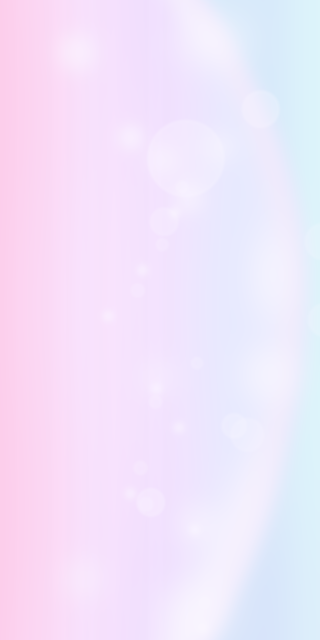
A Shadertoy shader for this background:

```glsl
// Pastel bokeh backdrop: a pink-lavender-aqua gradient crossed by a soft bowed
// ribbon of light, with blurred glows and pale translucent discs on top.
// Coordinates: x runs 0..1 across the canvas, y runs 0..2 up it.

const vec3 WHITE = vec3(0.985, 0.975, 1.0);

float hash(float n) { return fract(sin(n * 91.345) * 4375.85); }

float valueNoise(float x) {
    float f = fract(x);
    return mix(hash(floor(x)), hash(floor(x) + 1.0), f * f * (3.0 - 2.0 * f));
}

// Gaussian spot with separate horizontal and vertical radii
float glow(vec2 p, vec2 center, vec2 radius) {
    vec2 d = (p - center) / radius;
    return exp(-dot(d, d));
}

// Flat disc with a slightly brighter rim
float disc(vec2 p, vec2 center, float radius) {
    float d = length(p - center) - radius;
    float soft = 0.004 + 1.0 / iResolution.x;
    float rim = exp(-pow(d / 0.008, 2.0));
    return (1.0 - smoothstep(-soft, soft, d)) * (0.85 + 0.3 * rim);
}

vec3 pastelGradient(vec2 p) {
    float x = p.x + 0.015 * sin(p.y * 5.0 + 2.6);
    vec3 c = mix(vec3(0.99, 0.81, 0.925), vec3(0.985, 0.85, 0.96), smoothstep(-0.02, 0.17, x));
    c = mix(c, vec3(0.97, 0.885, 0.99), smoothstep(0.12, 0.3, x));
    c = mix(c, vec3(0.95, 0.885, 0.995), smoothstep(0.3, 0.52, x));
    c = mix(c, vec3(0.905, 0.915, 0.995), smoothstep(0.48, 0.76, x));
    // Lavender shade near the top and bottom, a pinker middle
    float ends = smoothstep(0.25, 1.0, abs(p.y - 1.0));
    c += vec3(-0.012, -0.012, 0.0) * ends * glow(vec2(p.x, 0.0), vec2(0.45, 0.0), vec2(0.15, 1.0));
    c += vec3(0.005, 0.004, 0.0) * glow(p, vec2(0.42, 1.05), vec2(0.18, 0.35));
    return c;
}

// Horizontal position of the bowed ribbon at height y
float ribbonX(float y) {
    float dy = y - 1.09;
    return 0.885 - (dy > 0.0 ? 0.38 : 0.25) * dy * dy;
}

vec3 addRibbon(vec3 c, vec2 p) {
    float d = p.x - ribbonX(p.y);
    vec3 aqua = mix(vec3(0.845, 0.915, 0.98), vec3(0.865, 0.955, 0.98), smoothstep(0.82, 1.0, p.x));
    aqua.g -= 0.02 * (1.0 - smoothstep(0.0, 0.7, p.y));
    c = mix(c, aqua, smoothstep(0.0, 0.13, d));

    // Pink outer fringe, then the white core that brightens at both ends
    float fringe = exp(-pow((d - 0.025) / 0.05, 2.0));
    c = mix(c, vec3(0.945, 0.915, 0.985), 0.7 * fringe);
    float low = 1.0 - smoothstep(0.35, 0.85, p.y);
    float high = smoothstep(1.75, 1.95, p.y);
    float core = exp(-pow((d + 0.01) / mix(0.06, 0.09, low), 2.0));
    return mix(c, vec3(0.97, 0.95, 0.995), core * (0.12 + 0.65 * low + 0.35 * high));
}

void mainImage(out vec4 fragColor, in vec2 fragCoord) {
    vec2 p = fragCoord / iResolution.xy * vec2(1.0, 2.0);
    vec3 color = addRibbon(pastelGradient(p), p);

    // Faint vertical streaks
    color += 0.006 * (valueNoise(p.x * 70.0) - 0.5) * (1.0 - smoothstep(0.5, 0.8, p.x));

    // Broad glows along the ribbon
    float light = 0.6 * glow(p, vec2(0.85, 1.14), vec2(0.075, 0.14));
    light += 0.65 * glow(p, vec2(0.84, 0.83), vec2(0.085, 0.09));
    light += 0.55 * glow(p, vec2(0.66, 1.87), vec2(0.11, 0.09));
    light += 0.4 * glow(p, vec2(0.62, 0.36), vec2(0.07));
    light += 0.5 * glow(p, vec2(0.6, 0.08), vec2(0.11, 0.1));

    // Rounder glows over the lavender
    light += 0.6 * glow(p, vec2(0.242, 1.836), vec2(0.06));
    light += 0.6 * glow(p, vec2(0.409, 1.57), vec2(0.04));
    light += 0.4 * glow(p, vec2(0.508, 1.5), vec2(0.05));
    light += 0.5 * glow(p, vec2(0.59, 1.38), vec2(0.05));
    light += 0.35 * glow(p, vec2(0.69, 1.54), vec2(0.055));
    light += 0.25 * glow(p, vec2(0.495, 0.82), vec2(0.065));
    light += 0.3 * glow(p, vec2(0.26, 0.19), vec2(0.07));

    // Main discs
    light += 0.3 * disc(p, vec2(0.581, 1.505), 0.12);
    light += 0.28 * disc(p, vec2(0.815, 1.659), 0.058);
    light += 0.25 * disc(p, vec2(0.513, 1.307), 0.044);
    light += 0.3 * disc(p, vec2(0.471, 0.43), 0.044);
    light += 0.25 * disc(p, vec2(0.732, 0.669), 0.039);
    light += 0.2 * disc(p, vec2(0.773, 0.641), 0.052);

    // Small scattered sparks and discs, one pair per horizontal layer
    for (float i = 0.0; i < 8.0; i++) {
        float y = (i + hash(i + 3.0)) * 0.19;
        vec2 spark = vec2(0.28 + 0.45 * hash(i + 17.0), y);
        vec2 bubble = vec2(0.18 + 0.5 * hash(i + 41.0), y + 0.08);
        light += 0.5 * glow(p, spark, vec2(0.018));
        light += 0.2 * disc(p, bubble, 0.016 + 0.007 * hash(i + 73.0));
    }

    // Discs cut by the right edge
    light += 0.2 * (disc(p, vec2(1.01, 1.245), 0.057) + disc(p, vec2(1.015, 1.0), 0.052));

    color = mix(color, WHITE, 1.0 - exp(-1.2 * light));
    fragColor = vec4(clamp(color, 0.0, 1.0), 1.0);
}
```
